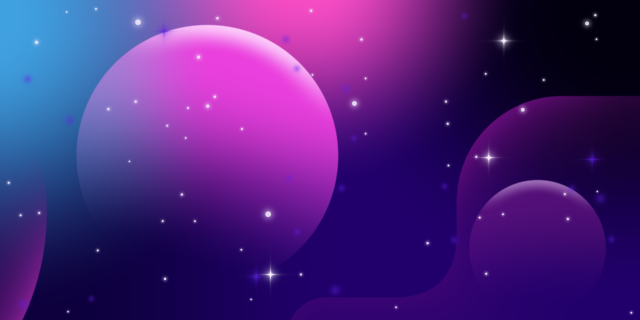
Give the GLSL for this background, as a Shadertoy shader.

```glsl
// Violet space backdrop with soft planets, flowing translucent hills and scattered stars.

const vec3 MAGENTA = vec3(0.92, 0.25, 0.87);
const vec3 LILAC = vec3(0.70, 0.50, 0.85);
const vec3 PLUM = vec3(0.45, 0.06, 0.52);
const vec3 STARLIGHT = vec3(0.96, 0.92, 1.0);
const vec3 VIOLET = vec3(0.38, 0.12, 0.90);

vec3 hash3(vec2 cell, float seed) {
    vec3 h = fract(vec3(cell.xyx + seed) * vec3(0.1031, 0.1030, 0.0973));
    h += dot(h, h.yxz + 33.33);
    return fract((h.xxy + h.yzz) * h.zyx);
}

float coverage(float dist, float pixel) {
    return 1.0 - smoothstep(-pixel, pixel, dist);
}

float roundBox(vec2 p, vec2 halfSize, float radius) {
    vec2 q = abs(p) - halfSize + radius;
    return length(max(q, 0.0)) + min(max(q.x, q.y), 0.0) - radius;
}

float smoothUnion(float a, float b, float k) {
    float h = max(k - abs(a - b), 0.0) / k;
    return min(a, b) - 0.25 * h * h * k;
}

// Radial glow: one inside the inner radius, zero beyond the outer radius
float glow(vec2 offset, float inner, float outer) {
    return 1.0 - smoothstep(inner, outer, length(offset));
}

vec3 backdrop(vec2 p) {
    vec3 col = mix(vec3(0.05, 0.0, 0.24), vec3(0.13, 0.0, 0.42), smoothstep(0.2, 1.1, p.x));
    float night = glow((p - vec2(1.95, 0.95)) * vec2(0.9, 1.0), 0.15, 0.9);
    col = mix(col, vec3(0.008, 0.0, 0.06), night);
    vec2 fromPink = p - vec2(0.97, 1.08);
    fromPink.x *= fromPink.x < 0.0 ? 0.6 : 1.0;
    col = mix(col, vec3(0.97, 0.30, 0.77), glow(fromPink, 0.05, 0.68));
    return mix(col, vec3(0.25, 0.63, 0.88), glow(p - vec2(-0.05, 0.95), 0.08, 0.95));
}

// Disc that is lit along an axis and melts into the sky on its far side
vec3 planet(vec3 sky, vec2 p, vec2 center, float radius, vec2 axis,
            vec3 body, vec3 rim, float strength, float pixel) {
    vec2 q = (p - center) / radius;
    float lit = dot(q, axis);
    float mask = coverage(length(p - center) - radius, pixel);
    float crescent = smoothstep(0.78, 1.0, length(q)) * smoothstep(0.5, 1.0, lit);
    vec3 col = mix(sky, body, smoothstep(-0.85, 0.8, lit) * strength);
    return mix(sky, mix(col, rim, crescent * 0.85), mask);
}

// Translucent shape that is brightest just inside its outline
vec3 veil(vec3 sky, float dist, vec3 tint, float fade, float strength, float pixel) {
    return mix(sky, tint, coverage(dist, pixel) * strength * exp(min(dist, 0.0) / fade));
}

// One jittered dot per chosen cell: crisp core plus halo
float dots(vec2 p, float density, float chance, float radius, float core, float seed, float pixel) {
    vec2 cell = floor(p * density);
    vec3 rnd = hash3(cell, seed);
    float d = length(p - (cell + 0.25 + 0.5 * rnd.xy) / density);
    float size = radius * mix(0.55, 1.0, fract(rnd.z * 37.0));
    float halo = 0.45 * exp(-d * d / (size * size * 3.0));
    return step(rnd.z, chance) * max(core * coverage(d - size, pixel), halo);
}

// Four-pointed glints in sparse cells
float sparkles(vec2 p, float density, float chance, float seed) {
    vec2 cell = floor(p * density);
    vec3 rnd = hash3(cell, seed);
    vec2 q = abs(p - (cell + 0.25 + 0.5 * rnd.xy) / density);
    float arms = exp(-q.x * 65.0 - q.y * 350.0) + exp(-q.y * 65.0 - q.x * 350.0);
    return step(rnd.z, chance) * min(arms + 0.35 * exp(-dot(q, q) * 2500.0), 1.0);
}

void mainImage(out vec4 fragColor, in vec2 fragCoord) {
    // Height spans 0 to 1; the horizontal span is fixed at 0 to 2
    vec2 p = fragCoord / iResolution.xy * vec2(2.0, 1.0);
    float pixel = 1.0 / iResolution.y;
    vec3 col = backdrop(p);

    // Rounded hill on the left
    float leftHill = length(p - vec2(-0.635, 0.336)) - 0.781;
    col = veil(col, leftHill, vec3(0.50, 0.12, 0.56), 0.12, 1.0 - smoothstep(0.05, 0.55, p.y), pixel);

    // Large planet
    vec2 largeCenter = vec2(0.648, 0.513);
    vec3 body = mix(LILAC, MAGENTA, smoothstep(-0.33, 0.02, p.x - largeCenter.x));
    col = planet(col, p, largeCenter, 0.409, vec2(0.3, 0.954), body, vec3(1.0, 0.88, 1.0), 1.0, pixel);

    // Flowing hill on the right, joined to the low one beside it
    float tallHill = roundBox(p - vec2(2.427, -0.3), vec2(1.0), 0.33);
    float lowHill = roundBox(p - vec2(1.898, -0.93), vec2(1.0), 0.12);
    float rightHill = smoothUnion(tallHill, lowHill, 0.2);
    float hillLight = mix(0.3, 0.85, smoothstep(0.25, 0.6, p.y)) * (1.0 - 0.6 * smoothstep(1.6, 2.0, p.x));
    col = veil(col, rightHill, PLUM, 0.13, hillLight, pixel);

    // Small planet
    col = planet(col, p, vec2(1.68, 0.224), 0.2135, vec2(0.0, 1.0),
                 vec3(0.40, 0.08, 0.52), vec3(0.66, 0.48, 0.76), 0.75, pixel);

    // Stars, from faint violet specks to bright glints
    col = mix(col, VIOLET, 0.9 * dots(p, 6.0, 0.28, 0.009, 0.35, 11.0, pixel));
    col = mix(col, VIOLET, 0.7 * sparkles(p, 3.0, 0.2, 23.0));
    col = mix(col, STARLIGHT, dots(p, 11.0, 0.24, 0.0045, 0.95, 37.0, pixel));
    col = mix(col, STARLIGHT, dots(p, 4.0, 0.28, 0.0100, 0.90, 53.0, pixel));
    col = mix(col, STARLIGHT, sparkles(p, 3.0, 0.15, 71.0));
    fragColor = vec4(col, 1.0);
}
```
